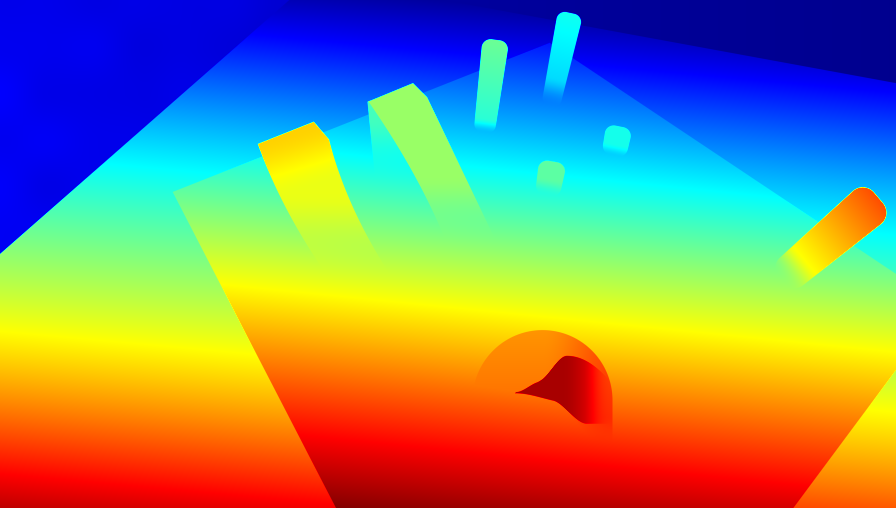
Reproduce this texture map procedurally as a Shadertoy shader.

```glsl
// Heat-coloured depth map of a tilted table with arches, pegs and a hollow ball.

float aa; // half width of a smoothed edge

float hash(vec2 p) {
    return fract(sin(dot(p, vec2(12.9898, 78.233))) * 43758.5453);
}

float noise(vec2 p) {
    vec2 i = floor(p), f = fract(p);
    f = f * f * (3.0 - 2.0 * f);
    return mix(mix(hash(i), hash(i + vec2(1, 0)), f.x),
               mix(hash(i + vec2(0, 1)), hash(i + vec2(1, 1)), f.x), f.y);
}

// Rainbow ramp: navy, blue, cyan, yellow, red, maroon
vec3 heat(float v) {
    return clamp(1.5 - abs(4.0 * v - vec3(3, 2, 1)), 0.0, 1.0);
}

float inside(float d) {
    return smoothstep(-aa, aa, d);
}

// Distance to a line, positive on the right hand of a to b
float side(vec2 p, vec2 a, vec2 b) {
    vec2 t = normalize(b - a);
    return dot(p - a, vec2(-t.y, t.x));
}

// Tapered bar with rounded ends: x is the distance, y the place along it
vec2 bar(vec2 p, vec2 a, vec2 b, float ra, float rb) {
    float len = length(b - a);
    vec2 t = (b - a) / len;
    float along = dot(p - a, t);
    float h = clamp(along / len, 0.0, 1.0);
    float r = mix(ra, rb, h), corner = 0.7 * r;
    vec2 q = vec2(abs(side(p, a, b)) - r, abs(along - 0.5 * len) - 0.5 * len) + corner;
    return vec2(corner - length(max(q, 0.0)) - min(max(q.x, q.y), 0.0), h);
}

void mainImage(out vec4 fragColor, in vec2 fragCoord) {
    // Canvas grid of 768 by 434, y counted down from the top
    vec2 uv = fragCoord / iResolution.xy;
    vec2 p = vec2(uv.x, 1.0 - uv.y) * vec2(768, 434);
    aa = 300.0 / iResolution.y;

    // Floor
    float s = p.y - 0.09 * p.x - 10.0;
    float v = 0.125 + 0.0019 * s + 0.02 * sin(s * 0.0159);

    // Far walls
    float wall = 0.115 - 0.00012 * p.x + 0.018 * (noise(p * 0.025) - 0.5);
    v = mix(v, wall, inside(side(p, vec2(248, 0), vec2(0, 217))));
    float dusk = 0.03 - 0.00004 * (p.x - 380.0);
    v = mix(v, dusk, inside(-side(p, vec2(380, 0), vec2(768, 71))));

    // Table
    float table = 0.375 + 0.00205 * (p.y - 0.1 * p.x - 102.0);
    float d = min(side(p, vec2(148, 164), vec2(470, 37)), side(p, vec2(472, 37), vec2(768, 234)));
    d = min(d, min(side(p, vec2(768, 316), vec2(680, 434)), side(p, vec2(288, 434), vec2(148, 164))));
    v = mix(v, table, inside(d));

    // Left arch, melting into the table
    float t = p.y - 123.0;
    d = min(p.x - 221.0 - 0.36 * t - 0.0015 * t * t, 283.0 + 0.27 * t + 0.0017 * t * t - p.x);
    d = min(d, min(side(p, vec2(221, 123), vec2(269, 104)), side(p, vec2(269, 104), vec2(281, 118))));
    float face = mix(0.67, 0.605, smoothstep(-10.0, 45.0, t + 0.3 * (p.x - 245.0)));
    v = mix(v, face, inside(d) * smoothstep(238.0, 165.0, p.y));

    // Right arch: shaded flank, then the face
    t = p.y - 87.0;
    float edge = p.x - 316.0 - 0.7 * t + 0.0012 * t * t;
    float roof = min(side(p, vec2(315, 87), vec2(354, 71)), side(p, vec2(354, 71), vec2(367, 84)));
    d = min(min(p.x - 315.0 - 0.1 * t, 2.0 - edge), roof);
    v = mix(v, 0.44, inside(d) * smoothstep(155.0, 100.0, p.y));
    d = min(min(edge, 368.0 + 0.48 * t - p.x), roof);
    v = mix(v, 0.525, inside(d) * smoothstep(208.0, 150.0, p.y));

    // Upright pegs
    vec2 b = bar(p, vec2(425, 34), vec2(415, 113), 11.5, 9.0);
    v = mix(v, mix(0.48, 0.405, b.y), inside(b.x) * smoothstep(1.0, 0.85, b.y));
    b = bar(p, vec2(489, 11), vec2(472, 90), 11.0, 8.0);
    v = mix(v, mix(0.39, 0.32, b.y), inside(b.x) * smoothstep(1.0, 0.7, b.y));

    // Short pegs
    b = bar(p, vec2(531, 108), vec2(526, 133), 11.5, 10.5);
    v = mix(v, 0.395, inside(b.x) * smoothstep(1.0, 0.6, b.y));
    b = bar(p, vec2(474, 138), vec2(469, 167), 12.0, 10.5);
    v = mix(v, 0.465, inside(b.x) * smoothstep(1.0, 0.5, b.y));

    // Leaning peg
    b = bar(p, vec2(753, 169), vec2(670, 239), 19.0, 15.0);
    v = mix(v, mix(0.8, 0.57, b.y), inside(b.x) * smoothstep(1.0, 0.75, b.y));

    // Ball, sinking into the table below
    vec2 c = p - vec2(465, 342);
    d = 60.0 - length(vec2(c.x, min(c.y, 0.0)));
    float ball = 0.765 + 0.06 * smoothstep(0.0, 60.0, c.x) + 0.0006 * c.y;
    v = mix(v, max(ball, v), inside(d) * smoothstep(380.0, 355.0, p.y));

    // Dark hollow with a pointed tip
    float swell = smoothstep(442.0, 488.0, p.x);
    float top = 335.0 - 9.0 * smoothstep(442.0, 464.0, p.x) - 22.0 * smoothstep(460.0, 486.0, p.x)
              + 0.016 * pow(max(p.x - 486.0, 0.0), 2.0);
    float base = 336.0 + 8.0 * swell + 18.0 * smoothstep(474.0, 503.0, p.x);
    d = min(min(p.y - top, base - p.y), p.x - 442.0);
    float hollow = mix(0.96, 0.87, smoothstep(482.0, 522.0, p.x));
    v = mix(v, hollow, inside(d) * smoothstep(525.0, 500.0, p.x));

    fragColor = vec4(heat(clamp(v, 0.0, 1.0)), 1.0);
}
```
